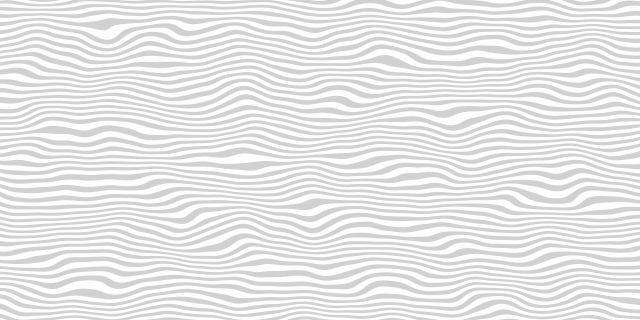
Give the GLSL for this pattern, as a WebGL 2 fragment shader.

```glsl
#version 300 es
precision highp float;
// Draws fine horizontal grey and white stripes, bent into irregular flowing waves.

uniform vec2 u_resolution;
out vec4 fragColor;

const vec3 STRIPE_GREY = vec3(0.82);
const vec3 PAPER_WHITE = vec3(0.997);
const float STRIPE_COUNT = 44.0;            // stripe pairs per canvas height
const float GREY_SHARE = 0.5;               // part of each pair that is grey
const vec2 SWELL_SCALE = vec2(4.6, 7.0);    // broad waves: cells per height
const float SWELL_HEIGHT = 0.054;
const vec2 RIPPLE_SCALE = vec2(9.5, 13.0);  // small waves on top
const float RIPPLE_HEIGHT = 0.013;
const vec2 RIPPLE_OFFSET = vec2(37.2, 11.7);
const float TAU = 6.2831853;

float hash(vec2 cell) {
    return fract(sin(dot(cell, vec2(127.1, 311.7))) * 43758.5453);
}

// Slope contribution of one lattice corner
float cornerSlope(vec2 cell, vec2 local, vec2 corner) {
    float angle = TAU * hash(cell + corner);
    return dot(vec2(cos(angle), sin(angle)), local - corner);
}

// Gradient noise, about -0.7 to 0.7
float gradientNoise(vec2 p) {
    vec2 cell = floor(p);
    vec2 local = fract(p);
    vec2 blend = local * local * local * (local * (local * 6.0 - 15.0) + 10.0);
    float bottom = mix(cornerSlope(cell, local, vec2(0.0, 0.0)),
                       cornerSlope(cell, local, vec2(1.0, 0.0)), blend.x);
    float top = mix(cornerSlope(cell, local, vec2(0.0, 1.0)),
                    cornerSlope(cell, local, vec2(1.0, 1.0)), blend.x);
    return mix(bottom, top, blend.y);
}

// Vertical shift of the stripes at a point
float waveShift(vec2 p) {
    float swell = SWELL_HEIGHT * gradientNoise(p * SWELL_SCALE);
    float ripple = RIPPLE_HEIGHT * gradientNoise(p * RIPPLE_SCALE + RIPPLE_OFFSET);
    return swell + ripple;
}

void main() {
    vec2 p = gl_FragCoord.xy / u_resolution.y;
    float phase = STRIPE_COUNT * (p.y + waveShift(p));

    // Signed distance to the stripe edge, smoothed over one pixel
    float edge = 0.5 * GREY_SHARE - abs(fract(phase) - 0.5);
    float pixelWidth = max(length(vec2(dFdx(phase), dFdy(phase))), 1e-4);
    float grey = clamp(0.5 + edge / pixelWidth, 0.0, 1.0);

    fragColor = vec4(mix(PAPER_WHITE, STRIPE_GREY, grey), 1.0);
}
```
